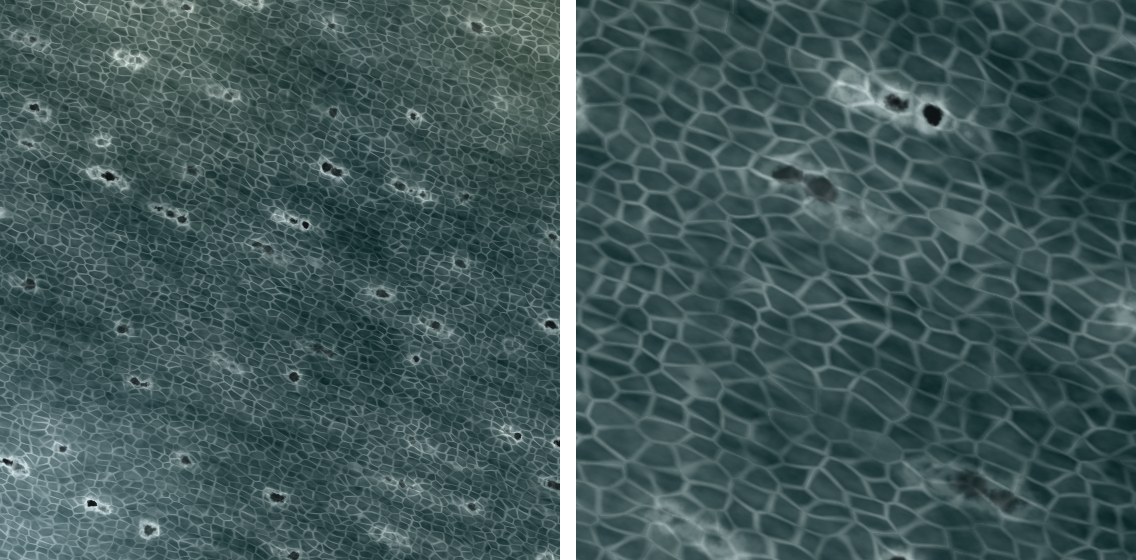
Left, the full canvas; right, a detail of the centre.
This texture is drawn by a WebGL 1 fragment shader. Its source:

```glsl
precision highp float;
// Stained plant tissue under a microscope: slanted rows of small cells with pale
// walls, scattered chains of dark pores in bright rims, and uneven teal light.
// Walls are a stretched Voronoi pattern; pores are hashed onto a coarse grid.
uniform vec2 u_resolution;

float hash(vec2 p) {
  vec3 q = fract(p.xyx * vec3(0.1031, 0.1030, 0.0973));
  q += dot(q, q.yzx + 33.33);
  return fract((q.x + q.y) * q.z);
}

vec2 hash2(vec2 p) {
  return vec2(hash(p), hash(p + 57.3));
}

float noise(vec2 p) {
  vec2 i = floor(p), f = fract(p);
  f = f * f * (3.0 - 2.0 * f);
  return mix(mix(hash(i), hash(i + vec2(1.0, 0.0)), f.x),
             mix(hash(i + vec2(0.0, 1.0)), hash(i + 1.0), f.x), f.y);
}

float fbm(vec2 p) {
  float sum = 0.0, amp = 0.5;
  for (int i = 0; i < 4; i++) {
    sum += amp * noise(p);
    p = p * 2.03 + 17.1;
    amp *= 0.5;
  }
  return sum / 0.9375;
}

// x: wall strength, y: random tone of the cell
vec2 tissue(vec2 p) {
  vec2 id = floor(p), f = fract(p);
  float nearest = 9.0, second = 9.0, tone = 0.0;
  for (int y = -1; y <= 1; y++) {
    for (int x = -1; x <= 1; x++) {
      vec2 o = vec2(float(x), float(y));
      vec2 seed = o + 0.5 + (hash2(id + o) - 0.5) * vec2(0.9, 0.6);
      float d = length(seed - f);
      if (d < nearest) {
        second = nearest;
        nearest = d;
        tone = hash(id + o + 11.7);
      } else {
        second = min(second, d);
      }
    }
  }
  return vec2(1.0 - smoothstep(0.0, 0.33, second - nearest), tone);
}

// x: bright rim, y: dark hole, z: soft halo
vec3 pores(vec2 p) {
  vec2 grid = vec2(6.0, 9.5);
  vec2 id = floor(p * grid);
  float rough = (fbm(p * 75.0) - 0.5) * 0.018;
  vec3 result = vec3(0.0);
  for (int y = -1; y <= 1; y++) {
    for (int x = -1; x <= 1; x++) {
      vec2 cell = id + vec2(float(x), float(y));
      float present = step(hash(cell + 3.1), 0.68);
      float count = 1.0 + floor(2.6 * hash(cell + 8.4));
      vec2 start = (cell + 0.15 + 0.6 * hash2(cell + 21.0)) / grid;
      float strength = mix(0.4, 1.0, hash(cell + 31.0));
      for (int k = 0; k < 3; k++) {
        float n = float(k);
        vec2 rnd = hash2(cell + 41.0 + n * 7.0);
        vec2 center = start + vec2(0.022 * n, 0.006 * (rnd.x - 0.5));
        float radius = mix(0.007, 0.013, rnd.y);
        float d = length((p - center) * vec2(0.8, 1.15)) + rough;
        float off = (d - radius) / 0.0045;
        float on = present * step(n + 0.5, count);
        float depth = smoothstep(0.15, 0.6, rnd.x) * strength;
        result = max(result, on * vec3(
          exp(-off * off) * strength,
          (1.0 - smoothstep(radius * 0.35, radius * 0.85, d)) * depth,
          (1.0 - smoothstep(0.008, 0.04, d)) * strength));
      }
    }
  }
  return result;
}

void main() {
  vec2 uv = gl_FragCoord.xy / u_resolution.y;

  // Rotate onto the slanted grain and bend it gently
  vec2 p = mat2(0.934, 0.358, -0.358, 0.934) * uv;
  p += 0.035 * (vec2(noise(uv * 3.0), noise(uv * 3.0 + 40.0)) - 0.5);
  vec2 wobble = vec2(noise(p * 38.0), noise(p * 38.0 + 70.0)) - 0.5;

  vec2 cells = tissue((p + wobble * 0.008) * vec2(48.0, 82.0) + 100.0);
  vec3 pore = pores(p + 2.0);

  // Patchy focus, long fibres and fine grain
  float patches = fbm(p * vec2(5.0, 9.0) + 30.0);
  float wallLight = mix(0.3, 1.25, noise(p * vec2(45.0, 60.0) + 9.0))
                  * mix(0.55, 1.35, patches);
  float fibre = noise(p * vec2(7.0, 150.0) + 50.0) - 0.5;
  float band = smoothstep(0.62, 0.85, noise(p * vec2(3.0, 24.0) + 80.0));
  float grain = fbm(p * vec2(80.0, 130.0) + 15.0) - 0.5;

  // Uneven lighting: pale lower left, warm top, dim middle
  float cold = 1.0 - smoothstep(0.0, 0.55, length(uv));
  float warm = 1.0 - smoothstep(0.0, 0.5, distance(uv, vec2(1.0)));
  warm = max(warm, 0.7 - 0.7 * smoothstep(0.0, 0.5, distance(uv, vec2(0.3, 1.0))));
  float dim = 1.0 - smoothstep(0.1, 0.5, distance(uv, vec2(0.6, 0.58)));

  float shade = 0.178 + 0.2 * cells.x * wallLight + 0.06 * (cells.y - 0.5);
  shade += 0.09 * fibre + 0.15 * grain + 0.04 * band + 0.16 * (patches - 0.5);
  shade += 0.2 * cold + 0.09 * warm - 0.035 * dim;
  shade += 0.1 * pore.z + 0.3 * pore.x;
  shade = clamp(shade, 0.05, 0.82);

  vec3 color = vec3(shade, shade * 0.94 + 0.105, shade * 0.93 + 0.113);
  color += warm * vec3(0.025, 0.01, -0.035) + cold * vec3(-0.015, 0.005, 0.02);
  color = mix(color, vec3(0.03, 0.045, 0.05), pore.y);
  gl_FragColor = vec4(color, 1.0);
}
```
